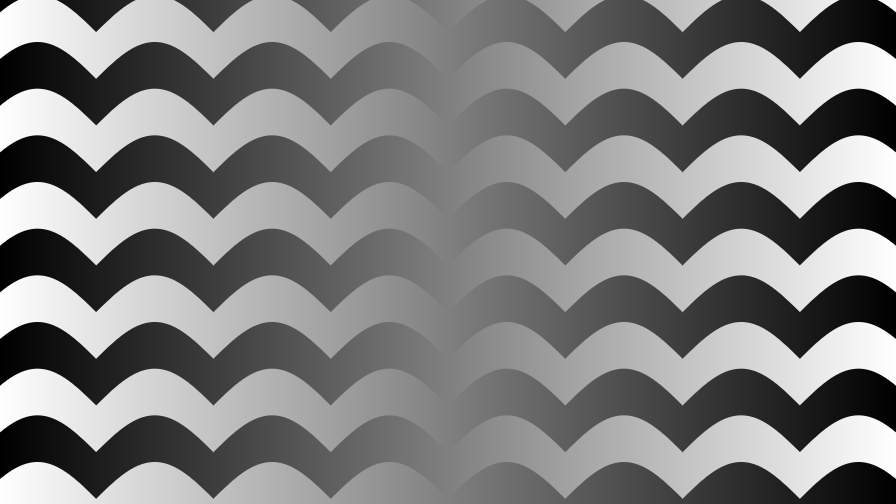
This pattern is drawn by a Shadertoy shader. Its source:

```glsl
// Stacked scalloped waves: rounded crests, sharp troughs, equal bands.
// Alternate bands fade black-to-white and white-to-black across the canvas,
// so neighbours meet in mid grey at the centre line.

const float WAVE_FREQUENCY = 24.0;    // radians across the canvas width
const float WAVE_HEIGHT = 0.073;      // crest to trough, in canvas heights
const float BAND_HEIGHT = 1.0 / 10.8; // in canvas heights
const float FIRST_CREST = 0.9 * BAND_HEIGHT;

// Height of the scalloped edge relative to its crest.
float scallop(float x, float frequency, float height) {
    return height * (abs(sin(frequency * x)) - 1.0);
}

// Triangle wave of period 2: negative on (0, 1), positive on (1, 2).
float alternatingDistance(float t) {
    return abs(mod(t + 0.5, 2.0) - 1.0) - 0.5;
}

// Antialiased coverage from a signed distance.
float coverage(float signedDistance, float pixel) {
    return clamp(0.5 + signedDistance / pixel, 0.0, 1.0);
}

void mainImage(out vec4 fragColor, in vec2 fragCoord) {
    vec2 uv = fragCoord / iResolution.xy;
    float pixel = 1.0 / iResolution.y;
    float x = uv.x - 0.5;

    // Position within the stack, measured in bands along the wave.
    float edge = FIRST_CREST + scallop(x, WAVE_FREQUENCY, WAVE_HEIGHT);
    float band = (uv.y - edge) / BAND_HEIGHT;

    // Correct the vertical distance for the slope of the edge.
    float aspect = iResolution.x / iResolution.y;
    float slope = WAVE_HEIGHT * WAVE_FREQUENCY * cos(WAVE_FREQUENCY * x) / aspect;
    float edgeDistance = alternatingDistance(band) * BAND_HEIGHT / length(vec2(slope, 1.0));

    // Opposing horizontal gradients.
    float fading = coverage(edgeDistance, pixel);
    float grey = mix(uv.x, 1.0 - uv.x, fading);
    fragColor = vec4(vec3(grey), 1.0);
}
```
